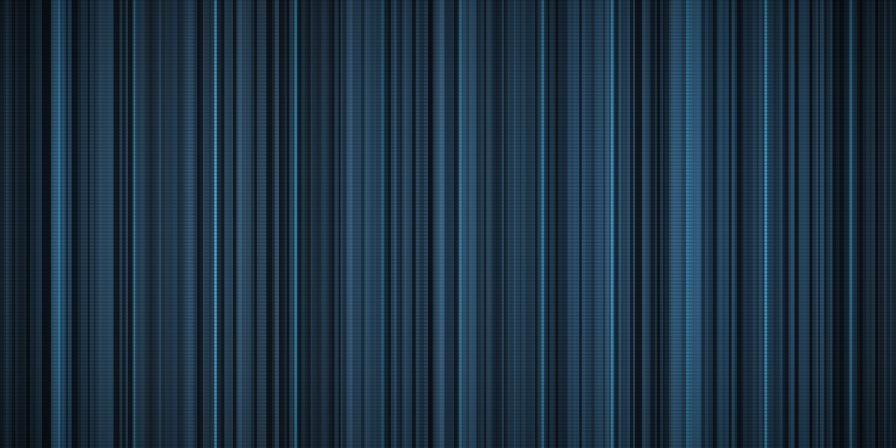
Write a Shadertoy shader that draws this pattern.

```glsl
// Dark blue cloth of irregular vertical stripes with thin bright cyan threads.
// Three layers of randomly split cells set the stripe tone; a fine weave,
// drifting grey tint and soft vignette finish it. Stripes are supersampled.

#define FINE_CELLS 150.0
#define MID_CELLS 62.0
#define BROAD_CELLS 23.0
#define THREADS 11
#define THREAD_PITCH 0.0885
#define THREAD_HALF_WIDTH 0.0015
#define WEAVE_ROWS 128.0
#define WEAVE_DEPTH 0.09
#define SAMPLES 8
#define DARK vec3(0.035, 0.055, 0.080)
#define BLUE vec3(0.180, 0.375, 0.520)
#define CYAN vec3(0.110, 0.330, 0.420)

float hash(float n) {
    return fract(sin(n * 12.9898 + 4.137) * 43758.547);
}

float noise(float x) {
    float cell = floor(x);
    return mix(hash(cell), hash(cell + 1.0), smoothstep(0.0, 1.0, x - cell));
}

// Each cell is split at a random place into two stripes of random tone.
float stripes(float x, float count, float seed) {
    float cell = floor(x * count);
    float split = mix(0.25, 0.75, hash(cell + seed));
    float side = step(split, fract(x * count));
    return hash(cell * 2.0 + side + seed * 3.7);
}

// Bright threads at a slightly uneven pitch, each with a faint glow.
float threads(float x) {
    float light = 0.0;
    for (int i = 0; i < THREADS; i++) {
        float id = float(i);
        float jitter = 0.2 * (hash(id + 71.0) - 0.5);
        float d = abs(x - (id + 0.75 + jitter) * THREAD_PITCH);
        float core = 1.0 - smoothstep(0.6, 1.4, d / THREAD_HALF_WIDTH);
        float glow = 0.16 * exp(-d / (4.0 * THREAD_HALF_WIDTH));
        light += (core + glow) * mix(0.45, 1.0, hash(id + 19.0));
    }
    return light;
}

vec3 cloth(float x) {
    float fine = stripes(x, FINE_CELLS, 13.0);
    float mid = stripes(x, MID_CELLS, 47.0);
    float broad = stripes(x, BROAD_CELLS, 89.0);
    float tone = 0.48 * fine + 0.30 * mid + 0.22 * broad;

    // Some narrow stripes fall almost to black.
    tone *= mix(0.3, 1.0, smoothstep(0.10, 0.22, fine));
    vec3 color = mix(DARK, BLUE, tone);

    // Broad regions drift between saturated blue and slate.
    float luma = dot(color, vec3(0.25, 0.55, 0.20));
    float slate = 0.42 * noise(x * 14.0 + 5.0);
    color = mix(color, luma * vec3(0.88, 1.02, 1.16), slate);
    return color + CYAN * threads(x);
}

void mainImage(out vec4 fragColor, in vec2 fragCoord) {
    vec2 uv = fragCoord / iResolution.xy;

    // Average the stripes across the pixel width.
    vec3 color = vec3(0.0);
    for (int i = 0; i < SAMPLES; i++) {
        float offset = (float(i) + 0.5) / float(SAMPLES) - 0.5;
        color += cloth(uv.x + offset / iResolution.x);
    }
    color /= float(SAMPLES);

    // Horizontal weave, stronger in some columns than others.
    float weave = sin(6.28318 * uv.y * WEAVE_ROWS);
    float strength = mix(0.4, 1.3, noise(uv.x * 90.0));
    color *= 1.0 + WEAVE_DEPTH * strength * weave;

    // Soft darkening toward the edges and corners.
    vec2 p = uv * 2.0 - 1.0;
    float vignette = 1.12 - 0.24 * p.x * p.x - 0.27 * p.y * p.y;
    vignette -= 0.12 * smoothstep(0.85, 1.0, abs(p.x));
    fragColor = vec4(color * vignette, 1.0);
}
```
